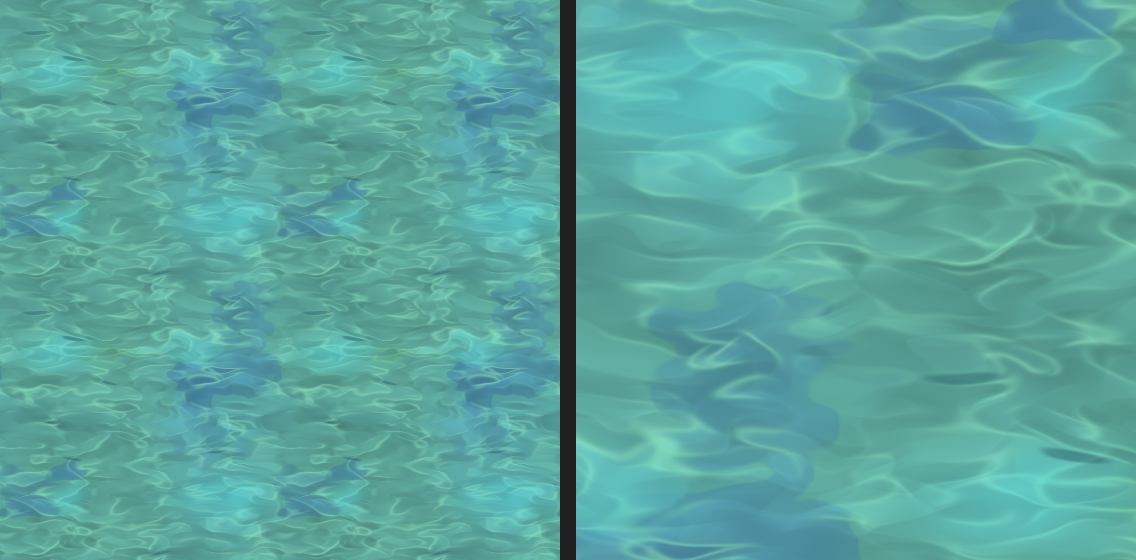
Left: the whole. Right: its middle third, enlarged.
A WebGL 2 fragment shader for this texture:

```glsl
#version 300 es
precision highp float;
// Shallow turquoise water in a tile repeated two by two: broad washes, ragged
// blue shadows, cyan glows, translucent facets and thin pale caustic lines.
// Everything is wrapped gradient noise, bent by a shared wrapped ripple.
#define REPEATS 2.0
#define RIPPLE vec2(0.080, 0.028)
#define LINE_WIDTH 0.0031
#define LINE_GAIN 0.48
#define FACET_GAIN 0.055
#define DEEP vec3(0.295, 0.540, 0.510)
#define SHALLOW vec3(0.390, 0.700, 0.632)
#define BLUE vec3(0.275, 0.525, 0.640)
#define CYAN vec3(0.350, 0.820, 0.830)
#define PALE vec3(0.510, 0.840, 0.715)
#define MOSS vec3(0.460, 0.770, 0.480)
#define INK vec3(0.190, 0.400, 0.440)

uniform vec2 u_resolution;
out vec4 fragColor;

// Shadows, glows and dim washes: centre and radii inside one tile
const vec4 SHADOWS[7] = vec4[7](
  vec4(0.73, 0.64, 0.115, 0.105), vec4(0.88, 0.68, 0.140, 0.100),
  vec4(0.87, 0.88, 0.125, 0.120), vec4(0.69, 0.48, 0.120, 0.095),
  vec4(0.10, 0.19, 0.125, 0.052), vec4(0.23, 0.32, 0.085, 0.036),
  vec4(0.09, 0.28, 0.120, 0.055));
const float SHADE[7] = float[7](0.95, 0.66, 0.56, 0.36, 0.74, 0.80, 0.44);
const vec4 GLOWS[4] = vec4[4](
  vec4(0.22, 0.74, 0.120, 0.065), vec4(0.26, 0.21, 0.055, 0.055),
  vec4(0.80, 0.22, 0.140, 0.070), vec4(0.70, 0.74, 0.080, 0.040));
const vec4 DIMS[3] = vec4[3](
  vec4(0.22, 0.47, 0.25, 0.12), vec4(0.60, 0.04, 0.25, 0.06), vec4(0.15, 0.92, 0.20, 0.06));
// Dark slivers: centre and half length
const vec3 SLIVERS[7] = vec3[7](
  vec3(0.10, 0.885, 0.050), vec3(0.25, 0.790, 0.055), vec3(0.19, 0.492, 0.040),
  vec3(0.26, 0.365, 0.045), vec3(0.78, 0.383, 0.060), vec3(0.59, 0.022, 0.050),
  vec3(0.39, 0.630, 0.030));

float hash(vec2 cell, float seed) {
  uvec3 v = uvec3(ivec3(cell, seed)) * uvec3(1597334673u, 3812015801u, 2798796415u);
  uint n = v.x ^ v.y ^ v.z;
  n = (n ^ (n >> 15)) * 2246822519u;
  n = (n ^ (n >> 13)) * 3266489917u;
  return float((n ^ (n >> 16)) >> 8) / 16777216.0;
}
float corner(vec2 cell, vec2 offset, vec2 f, vec2 period, float seed) {
  float a = 6.2831853 * hash(mod(cell + offset, period), seed);
  return dot(vec2(cos(a), sin(a)), f - offset);
}
// Gradient noise with a whole number of cells per tile
float noise(vec2 p, vec2 cells, float seed) {
  p *= cells;
  vec2 i = floor(p), f = p - i, s = f * f * f * (f * (f * 6.0 - 15.0) + 10.0);
  vec2 e = vec2(1.0, 0.0);
  return mix(
    mix(corner(i, e.yy, f, cells, seed), corner(i, e.xy, f, cells, seed), s.x),
    mix(corner(i, e.yx, f, cells, seed), corner(i, e.xx, f, cells, seed), s.x), s.y);
}
// Shortest offset to a point on the wrapped tile
vec2 wrapTo(vec2 p, vec2 c) { return fract(p - c + 0.5) - 0.5; }
float bell(vec2 d) { return exp(-dot(d, d)); }

void main() {
  vec2 p = gl_FragCoord.xy / u_resolution * REPEATS;
  // Ripple that bends everything else
  vec2 swell = vec2(noise(p, vec2(4, 8), 1.0), noise(p, vec2(4, 7), 2.0));
  vec2 chop = vec2(noise(p, vec2(11, 23), 3.0), noise(p, vec2(12, 21), 4.0));
  vec2 q = p + RIPPLE * (swell + 0.45 * chop);
  vec2 bent = p + vec2(0.040, 0.030) * swell + vec2(0.055, 0.030) * chop;

  // Broad washes and streaky tones
  float tone = 0.63 + 0.26 * noise(q, vec2(2, 3), 5.0)
    + 0.30 * noise(q, vec2(4, 11), 6.0) + 0.24 * noise(q, vec2(8, 27), 7.0);
  for (int k = 0; k < 3; k++)
    tone -= 0.32 * bell(wrapTo(q, DIMS[k].xy) / DIMS[k].zw);
  vec3 color = mix(DEEP, SHALLOW, tone);
  float cool = bell(wrapTo(q, vec2(0.77, 0.45)) / vec2(0.23, 0.38));
  color += vec3(-0.014, 0.008, 0.070) * (cool + 0.25 * noise(q, vec2(3, 5), 8.0));

  // Blue shadows with crisp, ragged outlines
  float shadow = 0.0, ragged = 0.40 * noise(q, vec2(8, 13), 9.0) + 0.32 * noise(q, vec2(17, 31), 10.0);
  for (int k = 0; k < 7; k++) {
    float d = 1.0 - length(wrapTo(bent, SHADOWS[k].xy) / SHADOWS[k].zw) + ragged;
    shadow = max(shadow, SHADE[k] * smoothstep(0.0, 0.10, d) * (0.7 + 0.3 * clamp(d * 1.6, 0.0, 1.0)));
  }
  color = mix(color, BLUE * (0.88 + 0.18 * tone), shadow);

  // Cyan glows
  float glow = 0.0;
  for (int k = 0; k < 4; k++)
    glow += bell(wrapTo(q, GLOWS[k].xy) / GLOWS[k].zw);
  color = mix(color, CYAN, min(0.56 * glow, 0.7));

  // Bright crest arching over the large shadow
  vec2 crest = wrapTo(bent, vec2(0.69, 0.755)) / vec2(0.120, 0.045);
  float rim = length(crest) - 1.0 - 0.6 * ragged;
  color = mix(color, vec3(0.37, 0.74, 0.74), 0.60 * smoothstep(0.06, -0.06, rim));
  color = mix(color, PALE, 0.55 * exp(-rim * rim * 90.0) * smoothstep(-0.2, 0.5, crest.y));

  // Facets and caustic lines share the zero contours of stretched noise
  float moss = bell(wrapTo(p, vec2(0.39, 0.74)) / vec2(0.065, 0.045));
  vec3 lineColor = mix(mix(PALE, CYAN * 1.08, min(0.5 * glow, 0.6)), MOSS, moss);
  for (int k = 0; k < 6; k++) {
    float layer = float(k);
    vec2 cells = vec2(4.0 + layer, 9.0 + 4.0 * layer);
    float n = noise(q, cells, 60.0 + layer);
    float patchy = noise(q, vec2(5.0 + layer, 9.0 + layer), 70.0 + layer);
    float lit = smoothstep(0.04, 0.42, patchy + 0.12 * glow + 0.20 * moss);
    float t = n / (LINE_WIDTH * cells.y);
    float sheen = smoothstep(-1.0, 0.5, t) * exp(-max(t, 0.0) * 0.24);
    color *= 1.0 + FACET_GAIN * (smoothstep(-0.03, 0.03, n) - 0.5) * smoothstep(-0.25, 0.2, patchy);
    color = mix(color, lineColor, lit * (LINE_GAIN * exp(-t * t) + 0.14 * sheen));
  }

  // Thin dark slivers
  for (int k = 0; k < 7; k++) {
    vec2 d = wrapTo(p + 0.7 * (q - p), SLIVERS[k].xy);
    d.y += d.x * 0.2 * sin(2.4 * float(k));
    float reach = length(d / vec2(SLIVERS[k].z, 0.0075)) - ragged;
    color = mix(color, INK, 0.50 * smoothstep(1.0, 0.4, reach));
  }
  fragColor = vec4(clamp(color, 0.0, 1.0), 1.0);
}
```
